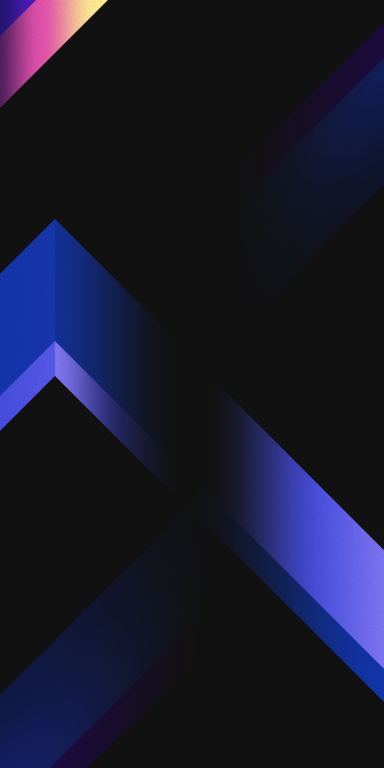
Give the GLSL for this background, as a Shadertoy shader.

```glsl
#define BACKDROP vec3(0.067)
#define ROYAL vec3(0.065, 0.205, 0.66)
#define INDIGO vec3(0.27, 0.30, 0.86)
#define LAVENDER vec3(0.50, 0.46, 0.94)
#define MIDNIGHT vec3(0.065, 0.125, 0.38)
#define PLUM vec3(0.11, 0.04, 0.24)
#define VIOLET vec3(0.28, 0.10, 0.70)
#define PINK vec3(0.87, 0.31, 0.66)
#define CREAM vec3(0.98, 0.90, 0.56)
#define CHEVRON_X 0.143
#define GRAIN_SCALE 150.0
#define GRAIN_AMOUNT 0.05

vec2 hashGradient(vec2 cell) {
    vec2 h = vec2(dot(cell, vec2(127.1, 311.7)), dot(cell, vec2(269.5, 183.3)));
    return 2.0 * fract(sin(h) * 43758.5) - 1.0;
}

float gradientNoise(vec2 p) {
    vec2 i = floor(p), f = fract(p);
    vec2 u = f * f * (3.0 - 2.0 * f);
    vec2 e = vec2(0.0, 1.0);
    float low = mix(dot(hashGradient(i), f),
                    dot(hashGradient(i + e.yx), f - e.yx), u.x);
    float high = mix(dot(hashGradient(i + e.xy), f - e.xy),
                     dot(hashGradient(i + e.yy), f - e.yy), u.x);
    return mix(low, high, u.y);
}

// Smooth step across an edge one pixel wide
float edge(float v, float start, float soft) {
    return clamp((v - start) / soft + 0.5, 0.0, 1.0);
}

// Colour whose opacity grows as x goes from clear to lit
vec4 fade(vec3 color, float x, float clear, float lit) {
    return vec4(color, smoothstep(0.0, 1.0, (x - clear) / (lit - clear)));
}

// Two tints side by side along v, split at the seam, laid over the base
vec3 ribbon(vec3 base, float v, vec3 cuts, vec4 first, vec4 second, float soft) {
    vec4 tint = mix(first, second, edge(v, cuts.y, soft));
    float cover = edge(v, cuts.x, soft) * (1.0 - edge(v, cuts.z, soft));
    return mix(base, tint.rgb, tint.a * cover);
}

void mainImage(out vec4 fragColor, in vec2 fragCoord) {
    // Canvas is 1 wide and 2 tall, measured down from the top
    vec2 p = fragCoord / iResolution.xy * vec2(1.0, 2.0);
    p.y = 2.0 - p.y;
    float x = p.x;
    float soft = 2.8 / iResolution.y;
    float rising = p.x + p.y;
    float falling = p.y - p.x;
    float chevron = p.y - abs(x - CHEVRON_X);
    vec3 color = BACKDROP;

    // Top left: violet corner and warm ribbon
    vec3 warm = mix(vec3(0.27, 0.11, 0.34), PINK, smoothstep(-0.02, 0.11, x));
    warm = mix(warm, CREAM, smoothstep(0.10, 0.25, x));
    vec3 corner = mix(vec3(0.14, 0.08, 0.45), VIOLET, smoothstep(0.0, 0.08, x));
    color = ribbon(color, rising, vec3(-1.0, 0.094, 0.281),
                   vec4(corner, 1.0), vec4(warm, 1.0), soft);

    // Top right: plum strip above a dim band
    vec3 dim = mix(MIDNIGHT, vec3(0.055, 0.08, 0.18), smoothstep(1.15, 1.48, rising));
    color = ribbon(color, rising, vec3(1.057, 1.151, 1.479),
                   fade(PLUM, x, 0.58, 1.04), fade(dim, x, 0.58, 1.10), soft);

    // Left chevron: blue body with a bright lower fold
    bool leftArm = x < CHEVRON_X;
    float along = x / CHEVRON_X;
    vec3 shade = mix(LAVENDER, vec3(0.20, 0.22, 0.70), smoothstep(0.14, 0.34, x));
    vec4 body = leftArm ? vec4(mix(ROYAL, vec3(0.09, 0.21, 0.66), along), 1.0)
                        : fade(vec3(0.075, 0.19, 0.60), x, 0.47, 0.10);
    vec4 fold = leftArm ? vec4(mix(INDIGO, vec3(0.33, 0.34, 0.89), along), 1.0)
                        : fade(shade, x, 0.48, 0.12);
    color = ribbon(color, chevron, vec3(0.570, 0.888, 0.979), body, fold, soft);

    // Right diagonal: lavender band with a royal lower strip
    vec3 glow = mix(INDIGO, LAVENDER, smoothstep(0.78, 1.05, x));
    color = ribbon(color, falling, vec3(0.433, 0.742, 0.828),
                   fade(glow, x, 0.54, 0.86), fade(ROYAL, x, 0.48, 1.02), soft);

    // Bottom left: midnight band above a plum strip
    vec3 night = mix(vec3(0.06, 0.10, 0.28), vec3(0.075, 0.13, 0.43),
                     smoothstep(1.81, 2.13, rising));
    color = ribbon(color, rising, vec3(1.810, 2.130, 2.227),
                   fade(night, x, 0.58, -0.04), fade(PLUM, x, 0.56, 0.10), soft);

    // Fine grain on the lit parts only
    float grain = gradientNoise(p * GRAIN_SCALE);
    color += (color - BACKDROP) * grain * GRAIN_AMOUNT;
    fragColor = vec4(clamp(color, 0.0, 1.0), 1.0);
}
```
